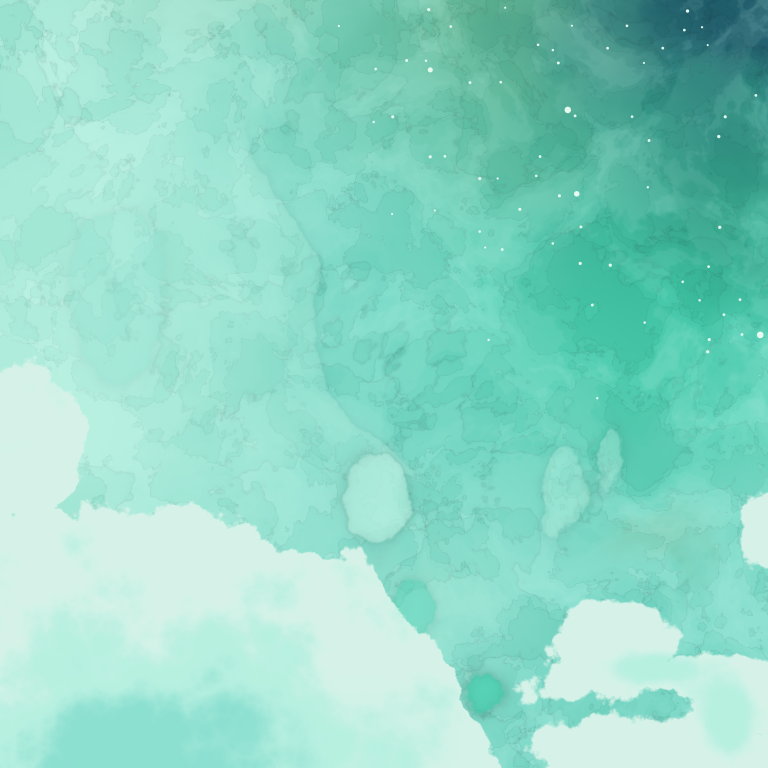
Write a WebGL 2 fragment shader that draws this background.

```glsl
#version 300 es
precision highp float;

uniform vec2 u_resolution;
out vec4 fragColor;

const vec3 CLOUD = vec3(0.84, 0.95, 0.91);
const vec3 PALE = vec3(0.72, 0.94, 0.88);
const vec3 AQUA = vec3(0.53, 0.87, 0.81);
const vec3 EMERALD = vec3(0.30, 0.82, 0.70);

vec2 hash2(vec2 p) {
    return fract(sin(vec2(dot(p, vec2(127.1, 311.7)), dot(p, vec2(269.5, 183.3)))) * 43758.5);
}

// Distance to the nearest scattered cell centre
float cells(vec2 p) {
    vec2 id = floor(p), f = fract(p);
    float nearest = 2.0;
    for (int y = -1; y <= 1; y++)
        for (int x = -1; x <= 1; x++) {
            vec2 o = vec2(x, y);
            vec2 d = o + hash2(id + o) - f;
            nearest = min(nearest, dot(d, d));
        }
    return sqrt(nearest);
}

// Layered cells, centred near zero; positive lobes are rounded
float billow(vec2 p) {
    float sum = 0.0, amp = 0.5;
    for (int i = 0; i < 5; i++) {
        sum += amp * (0.46 - cells(p));
        p = mat2(0.8, 0.6, -0.6, 0.8) * p * 2.1 + 7.3;
        amp *= 0.52;
    }
    return sum;
}

float glow(vec2 p, vec2 centre, vec2 radius) {
    vec2 d = (p - centre) / radius;
    return exp(-dot(d, d));
}

// Approximate distance to an ellipse, positive inside
float blob(vec2 p, vec2 centre, vec2 radius) {
    return (1.0 - length((p - centre) / radius)) * min(radius.x, radius.y);
}

// Flat watercolour layer with a darker tide mark along its edge
vec3 wash(vec3 col, vec3 tint, float field, float amount) {
    col = mix(col, tint, amount * smoothstep(-0.002, 0.002, field));
    return col * (1.0 - 0.12 * amount * exp(-abs(field + 0.002) * 180.0));
}

float stars(vec2 p, float count, float chance, float size, float sparkle) {
    vec2 id = floor(p * count);
    vec2 centre = 0.2 + 0.6 * hash2(id + 3.7);
    vec2 pick = hash2(id + 41.2);
    vec2 d = abs(fract(p * count) - centre) / count;
    float astroid = pow(sqrt(d.x) + sqrt(d.y), 2.0) * 0.6;
    float dist = mix(length(d), astroid, sparkle);
    float px = 0.7 / u_resolution.y;
    size *= 0.7 + 0.5 * pick.y;
    return step(pick.x, chance) * (1.0 - smoothstep(size - px, size + px, dist));
}

vec3 sky(vec2 p, float rough) {
    vec2 sway = 0.012 * sin(p.yx * 19.0 + 2.0 * sin(p * 11.0));
    vec2 q = p + sway + rough * vec2(0.14, -0.12);

    // Broad pools of pigment
    vec3 col = mix(PALE, AQUA, smoothstep(0.08, 0.52, q.x));
    col = mix(col, EMERALD, 0.95 * glow(q, vec2(0.87, 0.60), vec2(0.28, 0.23)));
    col = mix(col, vec3(0.43, 0.73, 0.59), 0.85 * glow(q, vec2(0.68, 0.98), vec2(0.23, 0.21)));
    col = mix(col, vec3(0.62, 0.84, 0.74), 0.5 * glow(q, vec2(0.30, 1.02), vec2(0.16, 0.09)));
    col = mix(col, vec3(0.16, 0.61, 0.51), glow(q, vec2(0.95, 0.80), vec2(0.20, 0.16)));
    col = mix(col, vec3(0.14, 0.38, 0.44), min(1.0, 1.2 * glow(q, vec2(0.98, 1.01), vec2(0.20, 0.16))));
    col = mix(col, PALE, 0.5 * glow(q, vec2(0.55, 0.22), vec2(0.16, 0.13)));
    col = mix(col, vec3(0.48, 0.76, 0.65), 0.5 * glow(q, vec2(0.87, 0.29), vec2(0.06, 0.04)));

    // Overlapping translucent stains
    for (int i = 0; i < 3; i++) {
        float k = float(i);
        float stain = billow((p + sway) * (4.0 + 2.5 * k) + k * 17.0);
        col = wash(col, col * vec3(0.91, 0.97, 0.96), stain - 0.05, 0.65);
        col = mix(col, PALE, 0.10 * smoothstep(0.02, 0.07, -stain));
    }

    // Folded sheet and smaller shapes
    float fold = 0.41 - 0.09 * smoothstep(0.65, 0.82, p.y) + 0.14 * (1.0 - smoothstep(0.36, 0.52, p.y));
    float ragged = rough * 0.045;
    float fade = smoothstep(0.34, 0.42, p.y) * (1.0 - smoothstep(0.76, 0.88, p.y));
    col = wash(col, PALE, fold - p.x + ragged, 0.3 * fade);
    col = wash(col, AQUA, blob(p, vec2(0.15, 0.62), vec2(0.06, 0.11)) + ragged, 0.22);
    col = wash(col, PALE, blob(p, vec2(0.495, 0.35), vec2(0.04, 0.06)) + ragged, 0.65);
    col = wash(col, PALE, blob(p, vec2(0.73, 0.37), vec2(0.025, 0.06)) + ragged, 0.4);
    col = wash(col, PALE, blob(p, vec2(0.795, 0.41), vec2(0.018, 0.035)) + ragged, 0.4);
    col = wash(col, EMERALD, blob(p, vec2(0.54, 0.21), vec2(0.022, 0.035)) + ragged, 0.4);
    return wash(col, EMERALD, blob(p, vec2(0.628, 0.10), vec2(0.02, 0.025)) + ragged, 0.8);
}

void main() {
    vec2 p = gl_FragCoord.xy / u_resolution;
    float rough = billow(p * 9.0 + 2.0);
    float puff = billow(p * 16.0) * 0.045;
    vec3 col = sky(p, rough);

    // Stars thin out away from the upper right
    float field = smoothstep(0.0, 0.3, p.x + 0.55 * p.y - 0.84) * smoothstep(0.42, 0.56, p.y);
    float light = stars(p, 42.0, 0.17 * field, 0.0018, 0.0);
    light = max(light, stars(p + 0.03, 11.0, 0.10 * field, 0.0036, 0.0));
    light = max(light, stars(p + 0.07, 7.0, 0.28 * field, 0.006, 1.0));
    col = mix(col, vec3(0.90, 0.98, 0.94), light);

    // Large cloud bank, shaded toward its base
    float ridge = 0.335 - 0.055 * smoothstep(0.31, 0.37, p.x)
        - 0.10 * smoothstep(0.47, 0.54, p.x) - 0.18 * smoothstep(0.54, 0.665, p.x);
    float bank = max((ridge - p.y) * 0.7, blob(p, vec2(0.025, 0.425), vec2(0.09, 0.10))) + puff;
    float shade = glow(p, vec2(0.20, 0.02), vec2(0.25, 0.14)) + rough * 0.9;
    vec3 bankCol = mix(CLOUD, PALE, smoothstep(0.10, 0.45, shade));
    bankCol = mix(bankCol, AQUA, 0.9 * smoothstep(0.50, 0.95, shade));
    bankCol = mix(bankCol, PALE, 0.6 * glow(p, vec2(0.46, 0.03), vec2(0.10, 0.05)));
    col = mix(col, bankCol, smoothstep(-0.002, 0.003, bank));

    // Right cloud with an open hollow
    float side = blob(p, vec2(0.80, 0.16), vec2(0.075, 0.06));
    side = max(side, blob(p, vec2(0.80, 0.11), vec2(0.11, 0.03)));
    side = max(side, blob(p, vec2(0.93, 0.09), vec2(0.12, 0.06)));
    side = max(side, blob(p, vec2(0.86, 0.015), vec2(0.17, 0.065)));
    side = max(side, blob(p, vec2(1.0, 0.31), vec2(0.045, 0.045)));
    side = min(side, -blob(p, vec2(0.82, 0.08), vec2(0.065, 0.018))) + puff;
    float hollow = glow(p, vec2(0.85, 0.13), vec2(0.06, 0.025)) + glow(p, vec2(0.95, 0.06), vec2(0.04, 0.06));
    vec3 sideCol = mix(CLOUD, PALE, smoothstep(0.2, 0.8, hollow + rough));
    col = mix(col, sideCol, smoothstep(-0.002, 0.004, side));

    fragColor = vec4(col, 1.0);
}
```
